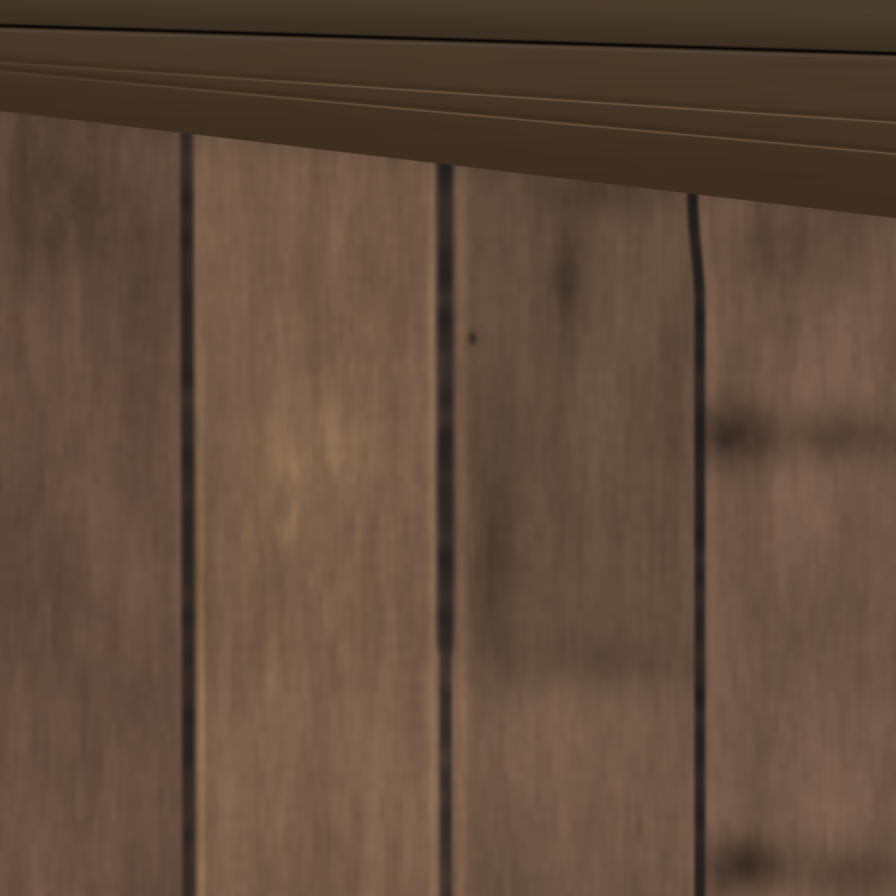
Write a WebGL 1 fragment shader that draws this texture.

```glsl
precision highp float;
// Weathered vertical planks below a slanted bronze rail.
// Stretched value noise makes the grain; soft blobs add stains, and
// sloping lines measured from the top edge shape the rail and its grooves.
uniform vec2 u_resolution;

float hash(vec2 p) {
  return fract(sin(dot(p, vec2(127.1, 311.7))) * 43758.5453);
}

float noise(vec2 p) {
  vec2 i = floor(p), f = fract(p);
  f = f * f * (3.0 - 2.0 * f);
  return mix(mix(hash(i), hash(i + vec2(1.0, 0.0)), f.x),
             mix(hash(i + vec2(0.0, 1.0)), hash(i + 1.0), f.x), f.y);
}

float fbm(vec2 p) {
  float sum = 0.0, amp = 0.5;
  for (int i = 0; i < 4; i++) {
    sum += amp * noise(p);
    p = p * 2.03 + 17.3;
    amp *= 0.5;
  }
  return sum / 0.9375;
}

// Soft elliptical spot with a ragged outline
float stain(vec2 p, vec2 center, vec2 size) {
  vec2 q = (p - center) / size;
  return exp(-dot(q, q)) * (0.55 + 0.9 * fbm(p * vec2(34.0, 22.0)));
}

float ridge(float d, float width) {
  return exp(-d * d / (width * width));
}

// Dark seam with a flat core and blurred sides
float seam(float d, float halfWidth) {
  return 1.0 - smoothstep(halfWidth * 0.35, halfWidth * 1.65, abs(d));
}

vec3 planks(vec2 p) {
  // Seam positions; p.y runs downward from the top
  float s1 = 0.208 + 0.003 * p.y;
  float s2 = 0.4965 + 0.001 * p.y;
  float s3 = 0.773 + 0.008 * smoothstep(0.22, 0.34, p.y);
  float in2 = smoothstep(s1 - 0.004, s1 + 0.004, p.x);
  float in3 = smoothstep(s2 - 0.004, s2 + 0.004, p.x);
  float in4 = smoothstep(s3 - 0.004, s3 + 0.004, p.x);

  vec3 wood = mix(vec3(0.405, 0.312, 0.256), vec3(0.458, 0.358, 0.281), in2);
  vec3 board3 = mix(vec3(0.385, 0.305, 0.246), vec3(0.435, 0.340, 0.275),
                    smoothstep(0.73, 0.79, p.y + 0.03 * (noise(p * 30.0) - 0.5)));
  wood = mix(wood, board3, in3);
  wood = mix(wood, vec3(0.437, 0.341, 0.279), in4);

  // Broad mottling, long grain and fine fibres
  float board = in2 + in3 + in4;
  vec2 g = p + vec2(0.0, floor(board + 0.5) * 3.7);
  float tone = 1.0 + 0.22 * (fbm(g * vec2(9.0, 5.0)) - 0.5);
  tone += 0.20 * (fbm(g * vec2(48.0, 6.0) + 9.0) - 0.5);
  tone += 0.07 * (noise(g * vec2(150.0, 28.0)) - 0.5);
  tone += 0.05 * (noise(g * vec2(110.0, 90.0)) - 0.5);

  // Stains and weathering
  float dirt = 0.22 * stain(p, vec2(0.07, 0.22), vec2(0.09, 0.10)) * (1.0 - in2);
  dirt += 0.14 * stain(p, vec2(0.16, 0.33), vec2(0.05, 0.18)) * (1.0 - in2);
  dirt += 0.13 * stain(p, vec2(0.03, 0.66), vec2(0.07, 0.10)) * (1.0 - in2);
  dirt += 0.12 * stain(p, vec2(0.15, 0.79), vec2(0.06, 0.09)) * (1.0 - in2);
  float third = in3 * (1.0 - in4);
  dirt += 0.26 * stain(p, vec2(0.632, 0.32), vec2(0.016, 0.075)) * third;
  dirt += 0.16 * stain(p, vec2(0.67, 0.22), vec2(0.07, 0.025)) * third;
  dirt += 0.16 * stain(p, vec2(0.55, 0.62), vec2(0.025, 0.20)) * third;
  dirt += 0.12 * stain(p, vec2(0.66, 0.74), vec2(0.09, 0.05)) * third;
  dirt += 0.36 * stain(p, vec2(0.81, 0.485), vec2(0.035, 0.040)) * in4;
  dirt += 0.22 * stain(p, vec2(0.92, 0.485), vec2(0.12, 0.033)) * in4;
  dirt += 0.40 * stain(p, vec2(0.83, 0.965), vec2(0.055, 0.030)) * in4;
  dirt += 0.16 * stain(p, vec2(0.96, 0.975), vec2(0.08, 0.030)) * in4;
  dirt += 0.15 * stain(p, vec2(0.88, 0.27), vec2(0.10, 0.06)) * in4;
  dirt += 0.45 * stain(p, vec2(0.527, 0.378), vec2(0.005, 0.007));
  wood *= tone * (1.0 - dirt);

  // Golden wear on the second board and bright worn edges
  float wear = smoothstep(0.48, 0.75, fbm(p * vec2(40.0, 12.0) + 4.0));
  wood += vec3(0.065, 0.055, 0.025) * wear * stain(p, vec2(0.34, 0.56), vec2(0.07, 0.20));
  wood += vec3(0.08, 0.065, 0.02) * ridge(p.x - s1 - 0.015, 0.004) * smoothstep(0.25, 0.7, p.y);
  wood += vec3(0.05, 0.042, 0.025) * ridge(p.x - s2 + 0.015, 0.005);
  wood += vec3(0.07, 0.048, 0.030) * ridge(p.x - s2 - 0.018, 0.007);
  wood += vec3(0.03, 0.022, 0.015) * ridge(p.x - s3 - 0.014, 0.005);

  // Seams, the middle one thinning out low down
  float low = smoothstep(0.715, 0.735, p.y);
  float rough = 0.82 + 0.3 * noise(vec2(p.x * 20.0, p.y * 45.0));
  wood = mix(wood, vec3(0.145, 0.120, 0.115), seam(p.x - s1, 0.0072) * 0.88 * rough);
  wood = mix(wood, vec3(0.150, 0.130, 0.130), seam(p.x - s2, mix(0.0088, 0.0065, low)) * mix(0.92, 0.75, low) * rough);
  wood = mix(wood, vec3(0.130, 0.110, 0.105), seam(p.x - s3, 0.0058) * 0.92 * rough);
  return wood;
}

vec3 rail(vec2 p, float edge, float px) {
  float groove = p.y - mix(0.0286, 0.0600, p.x);
  float below = smoothstep(-px, px, groove);
  vec3 upper = mix(vec3(0.292, 0.236, 0.172), vec3(0.235, 0.186, 0.136), smoothstep(-0.05, 0.0, groove));
  vec3 lower = mix(vec3(0.282, 0.224, 0.163), vec3(0.245, 0.183, 0.126), smoothstep(0.0, 1.0, groove / (groove + edge)));
  vec3 metal = mix(upper, lower, below);
  metal *= 1.0 + 0.03 * (noise(p * vec2(8.0, 240.0)) - 0.5);
  // Dark joint with a faint lip, then two thin highlights
  metal = mix(metal, vec3(0.035, 0.028, 0.024), ridge(groove, 0.0022));
  metal += 0.035 * ridge(groove - 0.005, 0.002);
  float fade = smoothstep(0.0, 0.5, p.x);
  float lineA = p.y - mix(0.070, 0.137, p.x), lineB = p.y - mix(0.080, 0.172, p.x);
  metal += vec3(0.13, 0.11, 0.09) * (0.35 + 0.65 * fade) * (ridge(lineA, 0.0013) + ridge(lineB, 0.0013));
  metal -= 0.025 * (ridge(lineA + 0.004, 0.003) + ridge(lineB + 0.004, 0.003));
  return metal;
}

void main() {
  vec2 p = gl_FragCoord.xy / u_resolution;
  p.y = 1.0 - p.y;
  float px = 1.0 / u_resolution.y;
  float edge = mix(0.124, 0.2435, p.x) - p.y;
  vec3 wood = planks(p) * (1.0 - 0.10 * exp(min(edge, 0.0) * 60.0));
  vec3 color = mix(wood, rail(p, max(edge, 0.0), px), smoothstep(-px, px, edge));
  gl_FragColor = vec4(color, 1.0);
}
```
